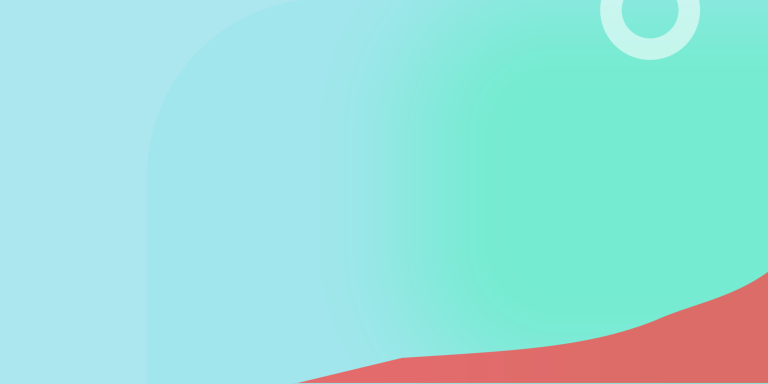
Write a Shadertoy shader that draws this background.

```glsl
#define SKY_COLOR vec3(0.675, 0.902, 0.937)
#define PANEL_COLOR vec3(0.627, 0.902, 0.925)
#define GLOW_COLOR vec3(0.460, 0.922, 0.820)
#define HILL_LEFT vec3(0.892, 0.420, 0.425)
#define HILL_RIGHT vec3(0.860, 0.425, 0.405)
#define PANEL_RADIUS 0.46
#define GLOW_BLUR 0.27
#define RING_CENTER vec2(1.693, 0.974)
#define RING_RADIUS 0.102
#define RING_HALF_WIDTH 0.028
#define RING_OPACITY 0.56

float roundedBox(vec2 p, vec2 halfSize, float radius) {
    vec2 q = abs(p) - halfSize + radius;
    return length(max(q, 0.0)) + min(max(q.x, q.y), 0.0) - radius;
}

// Antialiased coverage of a signed distance, negative inside
float coverage(float d) {
    float pixel = 1.0 / iResolution.y;
    return smoothstep(0.75 * pixel, -0.75 * pixel, d);
}

// Straight ramp, then a slow rise, then a steeper shoulder
float hillHeight(float x) {
    if (x < 1.047) return 0.068 + 0.24 * (x - 1.047);
    if (x < 1.707) {
        float t = (x - 1.047) / 0.66;
        return 0.068 + 0.042 * t + 0.056 * t * t * t * t;
    }
    float s = (x - 1.707) / 0.293;
    return 0.166 + s * (0.13 + s * (-0.091 + 0.087 * s));
}

void mainImage(out vec4 fragColor, in vec2 fragCoord) {
    vec2 p = fragCoord / iResolution.y;

    // Pale panel, rounded at its upper left and open to the right and below
    float panel = roundedBox(p - vec2(2.383, 0.0), vec2(2.0, 1.003), PANEL_RADIUS);
    vec3 color = mix(SKY_COLOR, PANEL_COLOR, coverage(panel));

    // Soft green glow
    float glow = roundedBox(p - vec2(2.07, 0.505), vec2(1.0, 0.52), 0.38);
    color = mix(color, GLOW_COLOR, smoothstep(GLOW_BLUR, -GLOW_BLUR, glow));

    // Translucent ring
    float ring = abs(length(p - RING_CENTER) - RING_RADIUS) - RING_HALF_WIDTH;
    color = mix(color, vec3(1.0), RING_OPACITY * coverage(ring));

    // Red hill, with the height offset divided by slope length for an even edge
    float h = hillHeight(p.x);
    float slope = (hillHeight(p.x + 0.002) - h) / 0.002;
    float hill = max((p.y - h) / length(vec2(1.0, slope)), 0.0025 - p.y);
    vec3 hillColor = mix(HILL_LEFT, HILL_RIGHT, smoothstep(0.9, 1.9, p.x));
    color = mix(color, hillColor, coverage(hill));

    fragColor = vec4(color, 1.0);
}
```
